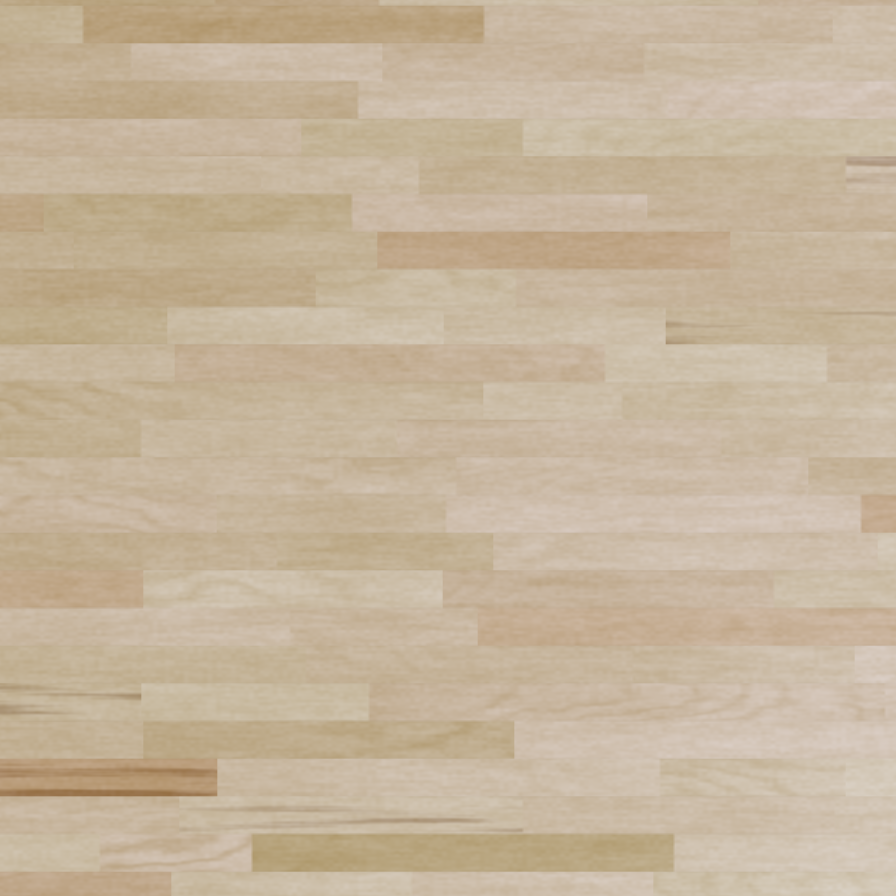
This texture is drawn by a Shadertoy shader. Its source:

```glsl
// Pale butcher-block wood: thin horizontal staves with soft grain and growth rings.

float hash(vec2 p) {
    vec3 q = fract(p.xyx * vec3(0.1031, 0.1030, 0.0973));
    q += dot(q, q.yzx + 33.33);
    return fract((q.x + q.y) * q.z);
}

float noise(vec2 p) {
    vec2 i = floor(p), f = fract(p);
    f = f * f * (3.0 - 2.0 * f);
    return mix(mix(hash(i), hash(i + vec2(1, 0)), f.x),
               mix(hash(i + vec2(0, 1)), hash(i + vec2(1, 1)), f.x), f.y);
}

float fbm(vec2 p) {
    float sum = 0.0, amp = 0.55;
    for (int i = 0; i < 4; i++) {
        sum += amp * noise(p);
        p = p * 2.03 + 11.7;
        amp *= 0.48;
    }
    return sum;
}

// Row and index of the stave at p; joints are jittered along each row
vec2 staveId(vec2 p) {
    float row = floor(p.y * 23.8 + 0.35);
    float u = p.x / 0.36 + 7.0 * hash(vec2(row, 91.0)) + 20.0;
    float cell = floor(u);
    float joint = 0.12 + 0.76 * hash(vec2(cell, row + 40.0));
    return vec2(cell + step(joint, fract(u)), row + 5.0);
}

vec3 wood(vec2 p) {
    vec2 id = staveId(p);
    float shade = hash(id + 3.0);
    float figure = hash(id + 57.0);
    float pale = hash(id + 131.0);
    vec2 q = p + vec2(hash(id + 211.0), hash(id + 307.0)) * 19.0;

    // Base tone: mostly pale, with a few dark staves
    float tone = 0.70 - 0.55 * pow(shade, 6.0) + 0.38 * (pale - 0.5);

    // Long streaks, fine fibres and small flecks
    tone += 0.30 * (fbm(q * vec2(5.0, 75.0)) - 0.5);
    tone += 0.26 * (fbm(q * vec2(8.0, 18.0)) - 0.5);
    tone += 0.17 * (noise(q * vec2(45.0, 310.0)) - 0.5);
    tone += 0.17 * (noise(q * vec2(190.0, 270.0)) - 0.5);

    // Leaning, warped growth rings, strong on some staves only
    float lean = (hash(id + 401.0) - 0.5) * 230.0;
    float phase = 26.0 * fbm(q * vec2(6.0, 17.0)) + lean * q.x + 150.0 * q.y;
    float ring = pow(0.5 + 0.5 * sin(phase), 2.0);
    float patches = smoothstep(0.25, 0.6, noise(q * vec2(7.0, 14.0)));
    tone -= (0.05 + 0.33 * pow(figure, 4.0)) * patches * (ring - 0.37);

    // Rare staves with dark brown heartwood streaks
    float streak = smoothstep(0.46, 0.72, fbm(q * vec2(3.5, 95.0)));
    float heart = step(0.965, hash(id + 503.0)) * streak;
    tone -= 0.5 * heart;

    // Daylight: warm and dim at the upper left, cool at the lower right
    float light = p.x - 0.6 * p.y - 0.2;
    tone += 0.19 * light;
    vec2 toGlow = p - vec2(1.0, 0.04);
    tone += 0.22 * exp(-14.0 * dot(toGlow, toGlow));

    vec3 honey = vec3(0.69, 0.60, 0.44);
    vec3 cream = vec3(0.82, 0.77, 0.71);
    vec3 color = mix(honey, cream, clamp(tone, -0.5, 1.3));

    // Slightly pinkish or yellowish staves
    float warmth = hash(id + 601.0) - 0.5;
    color += warmth * vec3(0.010, -0.006, 0.018);
    color += vec3(0.018, -0.008, 0.0) * smoothstep(0.75, 1.0, shade) * step(0.0, warmth);
    color += vec3(0.003, 0.0, -0.004) - heart * vec3(0.06, 0.07, 0.04);

    // Faint glue line between rows, fading in and out
    float fromSeam = abs(fract(p.y * 23.8 + 0.85) - 0.5);
    float seam = 0.02 * noise(vec2(p.x * 9.0, id.y * 3.7));
    return color - seam * (1.0 - smoothstep(0.0, 0.06, fromSeam));
}

void mainImage(out vec4 fragColor, in vec2 fragCoord) {
    vec2 uv = fragCoord / iResolution.xy;
    // Average nearby samples for soft edges
    vec3 color = vec3(0.0);
    for (int i = 0; i < 9; i++) {
        vec2 offset = vec2(i % 3, i / 3) - 1.0;
        color += wood(uv + offset * 0.0008) / 9.0;
    }
    fragColor = vec4(color, 1.0);
}
```
